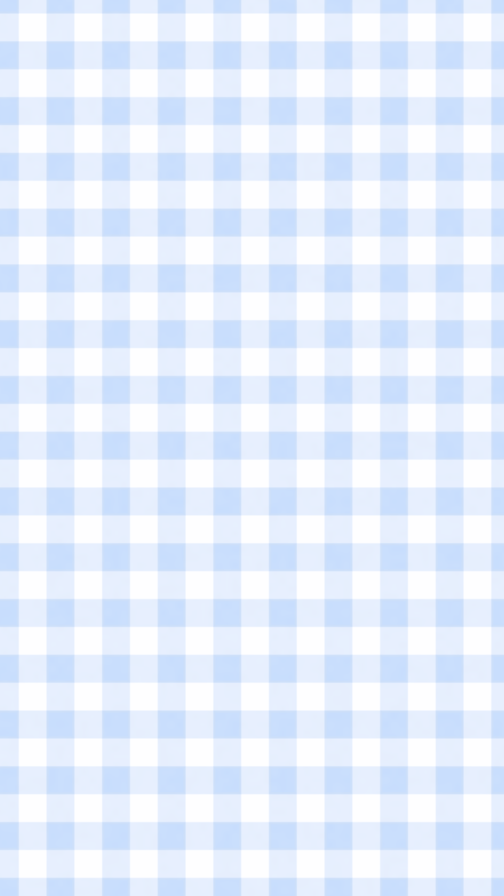
This pattern is drawn by a WebGL 2 fragment shader. Its source:

```glsl
#version 300 es
precision highp float;
// Pastel blue gingham: soft vertical and horizontal bands on white.
// Each band covers half of its repeat; where two bands cross, the blue deepens.
// Crossings get a faint dusty rim, and the cloth a very light mottling.

uniform vec2 u_resolution;
out vec4 fragColor;

const vec2 REPEATS = vec2(9.066, 16.067);      // checks across and down
const vec2 BAND_CENTER = vec2(0.4509, 0.5026); // middle of one band per axis
const float BAND_HALF = 0.25;                  // half width, in repeats
const float RIM_WIDTH = 0.035;                 // in repeats

const vec3 WHITE = vec3(0.995, 0.996, 1.0);
const vec3 PALE_BLUE = vec3(0.904, 0.937, 0.995);
const vec3 SKY_BLUE = vec3(0.785, 0.870, 0.994);
const vec3 DUSTY_BLUE = vec3(0.815, 0.880, 0.970);

float hash(vec2 p) {
    vec3 q = fract(vec3(p.xyx) * 0.1031);
    q += dot(q, q.yzx + 33.33);
    return fract((q.x + q.y) * q.z);
}

float valueNoise(vec2 p) {
    vec2 cell = floor(p);
    vec2 t = smoothstep(0.0, 1.0, fract(p));
    float low = mix(hash(cell), hash(cell + vec2(1.0, 0.0)), t.x);
    float high = mix(hash(cell + vec2(0.0, 1.0)), hash(cell + vec2(1.0)), t.x);
    return mix(low, high, t.y);
}

// Signed distance to the nearest band edge per axis, negative inside.
vec2 bandDistance(vec2 p) {
    return abs(fract(p + 0.5) - 0.5) - BAND_HALF;
}

// Coverage of the bands with an edge of the given softness.
vec2 bandCoverage(vec2 dist, vec2 softness) {
    return 1.0 - smoothstep(-softness, softness, dist);
}

// Narrow falloff just inside the outline of a crossing square.
float crossingRim(vec2 dist, float width) {
    float inset = -max(dist.x, dist.y);
    return 1.0 - smoothstep(0.0, width, abs(inset - 0.5 * width));
}

void main() {
    vec2 uv = gl_FragCoord.xy / u_resolution;
    vec2 cloth = (uv - BAND_CENTER) * REPEATS;
    vec2 pixel = REPEATS / u_resolution;

    // Bands and their crossings
    vec2 dist = bandDistance(cloth);
    vec2 band = bandCoverage(dist, 0.6 * pixel + 0.008);
    float crossing = band.x * band.y;
    float either = band.x + band.y - crossing;

    // Weave colours
    float mottle = valueNoise(cloth * 7.0);
    vec3 deep = mix(SKY_BLUE, DUSTY_BLUE, 0.25 * mottle);
    deep = mix(deep, DUSTY_BLUE, 0.6 * crossingRim(dist, RIM_WIDTH));
    vec3 color = mix(WHITE, PALE_BLUE, either);
    color = mix(color, deep, crossing);

    // Slight unevenness of the dyed bands
    color += (mottle - 0.5) * 0.006 * either;
    fragColor = vec4(color, 1.0);
}
```
